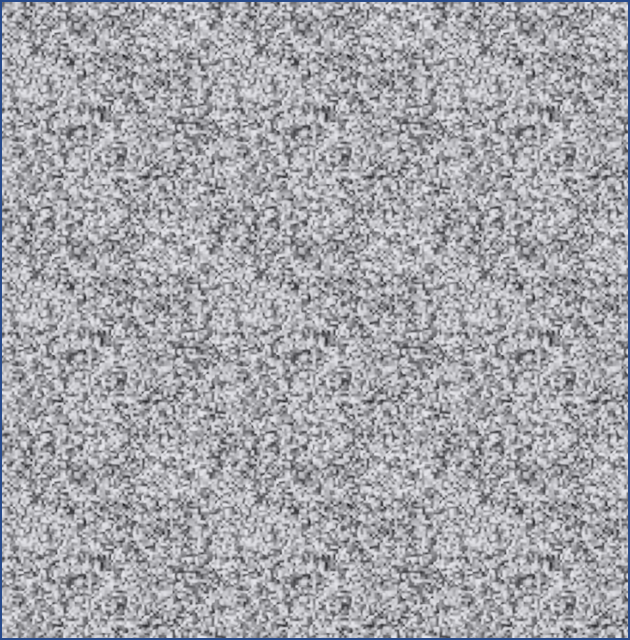
A Shadertoy shader for this pattern:

```glsl
// Speckled grey granite: a square tile of periodic value noise, repeated about
// 2.8 times each way from the top left, inside a thin blue frame.
// Fine grains are bent by a coarser layer, then toned with a skew to light.

#define TILE_SIZE 0.3507                 // side of one repeat, in canvas heights
#define GRAIN_CELLS 80                   // fine grains along a tile side
#define CLUMP_CELLS 37                   // grain clumps along a tile side
#define PATCH_CELLS 7                    // broad shading along a tile side
#define GRAIN_WARP 0.7                   // bend of the grains, in grain cells
#define TONE_SKEW 0.747                  // lifts the mid tones
#define DARK_STONE vec3(0.13, 0.13, 0.145)
#define LIGHT_STONE vec3(0.92, 0.92, 0.94)
#define FRAME_COLOR vec3(0.15, 0.29, 0.55)
#define FRAME_WIDTH 0.0031               // in canvas heights

// Integer hash of a lattice point, 0 to 1
float hash(ivec2 cell, int seed) {
    uint h = uint(cell.x) * 1597u + uint(cell.y) * 51749u + uint(seed) * 7919u;
    h = (h ^ (h >> 15)) * 73244475u;
    h = (h ^ (h >> 16)) * 73244475u;
    h ^= h >> 16;
    return float(h & 65535u) / 65535.0;
}

// Value noise that wraps after the given number of cells
float tileNoise(vec2 p, int cells, int seed) {
    ivec2 period = ivec2(cells);
    ivec2 base = ivec2(floor(p)) + period;
    ivec2 lo = base % period;
    ivec2 hi = (base + 1) % period;
    vec2 t = fract(p);
    t = t * t * (3.0 - 2.0 * t);
    float lower = mix(hash(lo, seed), hash(ivec2(hi.x, lo.y), seed), t.x);
    float upper = mix(hash(ivec2(lo.x, hi.y), seed), hash(hi, seed), t.x);
    return mix(lower, upper, t.y);
}

// Soft dark mark inside the tile
float fleck(vec2 p, vec2 center, vec2 radius) {
    vec2 d = (p - center) / radius;
    return exp(-dot(d, d));
}

// Brightness of the stone at a tile position, 0 to 1
float granite(vec2 p) {
    vec2 clumpPos = p * float(CLUMP_CELLS);
    float clump = tileNoise(clumpPos, CLUMP_CELLS, 1);
    float bend = tileNoise(clumpPos, CLUMP_CELLS, 2);
    vec2 grainPos = p * float(GRAIN_CELLS) + GRAIN_WARP * (vec2(clump, bend) - 0.5);
    float grain = tileNoise(grainPos, GRAIN_CELLS, 3);
    float shade = tileNoise(p * float(PATCH_CELLS), PATCH_CELLS, 4);

    float n = 0.5 + 0.76 * (grain - 0.5) + 0.24 * (clump - 0.5) + 0.1 * (shade - 0.5);
    n -= 0.35 * fleck(p, vec2(0.435, 0.49), vec2(0.018, 0.014));
    n -= 0.16 * fleck(p, vec2(0.57, 0.25), vec2(0.03, 0.05));
    return clamp(n, 0.0, 1.0);
}

void mainImage(out vec4 fragColor, in vec2 fragCoord) {
    float pixel = 1.0 / iResolution.y;
    vec2 canvas = iResolution.xy * pixel;
    vec2 uv = fragCoord * pixel;

    // Repeated stone, with the tile origin at the top left
    vec2 tilePos = fract(vec2(uv.x, canvas.y - uv.y) / TILE_SIZE);
    float n = granite(tilePos);
    float tone = n * (1.0 + TONE_SKEW * (1.0 - n));
    vec3 color = mix(DARK_STONE, LIGHT_STONE, tone);

    // Frame along the canvas edge
    vec2 edge = min(uv, canvas - uv);
    float inside = min(edge.x, edge.y);
    float frame = clamp((FRAME_WIDTH - inside) / pixel + 0.5, 0.0, 1.0);
    color = mix(color, FRAME_COLOR, frame);

    fragColor = vec4(color, 1.0);
}
```
